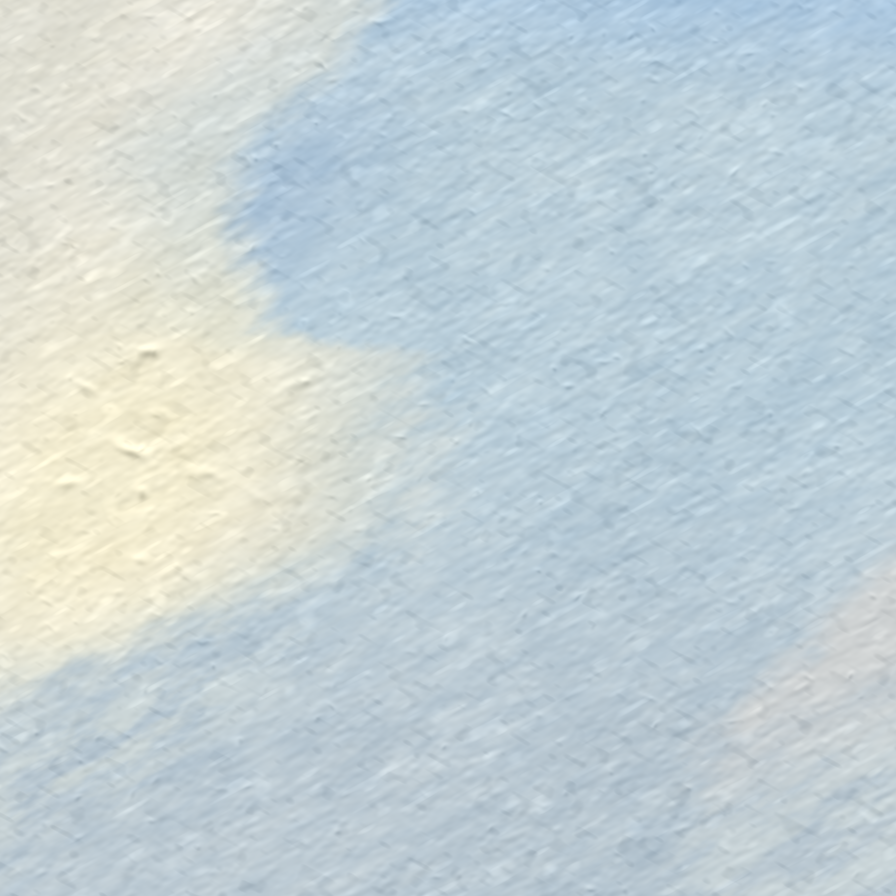
Give the GLSL for this texture, as a WebGL 2 fragment shader.

```glsl
#version 300 es
precision highp float;

uniform vec2 u_resolution;
out vec4 fragColor;

float hash(vec2 p) {
    vec3 q = fract(vec3(p.xyx) * 0.1031);
    q += dot(q, q.yzx + 33.33);
    return fract((q.x + q.y) * q.z);
}

float noise(vec2 p) {
    vec2 i = floor(p), f = fract(p);
    f = f * f * (3.0 - 2.0 * f);
    return mix(mix(hash(i), hash(i + vec2(1, 0)), f.x),
               mix(hash(i + vec2(0, 1)), hash(i + vec2(1, 1)), f.x), f.y);
}

// Coordinates along and across a stroke direction
vec2 turn(vec2 p, float angle) {
    float c = cos(angle), s = sin(angle);
    return vec2(c * p.x + s * p.y, c * p.y - s * p.x);
}

float fbm(vec2 p) {
    float sum = 0.0, weight = 0.5;
    for (int i = 0; i < 4; i++) {
        sum += weight * noise(p);
        p = turn(p, 0.25) * 2.03 + 17.0;
        weight *= 0.5;
    }
    return sum / 0.9375;
}

float softBlob(vec2 p, vec2 centre, vec2 radius, float angle) {
    vec2 q = turn(p - centre, angle) / radius;
    return exp(-dot(q, q));
}

// Paint thickness: bristle marks, canvas weave and fine grain
float paintHeight(vec2 p) {
    float bristle = noise(turn(p, 0.5) * vec2(36.0, 135.0) + 40.0);
    float weave = noise(turn(p, -0.65) * vec2(48.0, 130.0) + 90.0);
    float grain = noise(turn(p, 0.35) * vec2(95.0, 175.0) + 150.0);
    return 0.45 * bristle + 0.36 * weave + 0.36 * grain;
}

// Sparse short dashes along one direction
float dashes(vec2 p, float angle, vec2 frequency, float seed) {
    return smoothstep(0.68, 0.98, noise(turn(p, angle) * frequency + seed));
}

// Scattered paint ridges, lit above and shadowed below
float ridges(vec2 p, float cells, float amount, float seed) {
    vec2 g = p * cells, base = floor(g);
    g += 0.12 * (vec2(noise(g * 3.0), noise(g * 3.0 + 50.0)) - 0.5);
    float sum = 0.0;
    for (int y = -1; y <= 1; y++) {
        for (int x = -1; x <= 1; x++) {
            vec2 cell = base + vec2(x, y);
            vec2 key = cell + seed;
            vec2 centre = cell + vec2(hash(key + 3.1), hash(key + 7.7));
            float angle = mix(-0.7, 0.8, hash(key + 11.3));
            vec2 size = vec2(mix(0.15, 0.4, hash(key + 19.9)), 0.1);
            float present = step(hash(key + 29.3), amount);
            float lit = softBlob(g, centre + vec2(-0.03, 0.1), size * 1.2, angle);
            float shadow = softBlob(g, centre - vec2(0.0, 0.07), size * vec2(0.7, 1.0), angle);
            sum += present * (0.7 * lit - shadow) * hash(key + 37.1);
        }
    }
    return sum;
}

// Positive inside the left cloud, following its stepped outline
float cloudDepth(vec2 p) {
    float edge = -0.08 + 0.54 * smoothstep(0.14, 0.44, p.y)
               - 0.16 * smoothstep(0.59, 0.64, p.y)
               - 0.035 * smoothstep(0.66, 0.82, p.y)
               + 0.18 * smoothstep(0.80, 1.02, p.y);
    return edge - p.x;
}

vec3 skyColour(vec2 p, float drift, float mottle) {
    vec3 sky = mix(vec3(0.735, 0.79, 0.825), vec3(0.73, 0.81, 0.855), smoothstep(0.1, 0.6, p.y));
    sky = mix(sky, vec3(0.65, 0.77, 0.88), 0.75 * smoothstep(0.88, 1.04, p.y + 0.08 * (p.x - 0.6)));
    sky = mix(sky, vec3(0.665, 0.76, 0.845), 0.8 * softBlob(p, vec2(0.31, 0.78), vec2(0.17, 0.08), 0.9));
    return sky + (drift - 0.5) * vec3(0.05, 0.035, 0.02) + (mottle - 0.5) * vec3(0.09, 0.07, 0.045);
}

vec3 cloudColour(vec2 p, float depth, float drift, float mottle) {
    vec3 cloud = mix(vec3(0.82, 0.85, 0.84), vec3(0.89, 0.885, 0.84), smoothstep(0.05, 0.21, depth));
    float warmth = softBlob(p, vec2(0.12, 0.46), vec2(0.25, 0.17), 0.85);
    cloud = mix(cloud, vec3(0.955, 0.93, 0.82), min(1.0, 1.2 * warmth));
    return cloud + (drift - 0.5) * vec3(0.06, 0.05, 0.05) + (mottle - 0.5) * vec3(0.05, 0.055, 0.07);
}

void main() {
    vec2 p = gl_FragCoord.xy / u_resolution;
    float streak = fbm(turn(p, 0.5) * vec2(9.0, 34.0) + 5.0);
    float drift = fbm(turn(p, 0.55) * vec2(4.0, 9.0) + 60.0);
    float mottle = fbm(turn(p, 0.5) * vec2(24.0, 65.0) + 110.0);
    vec2 warped = p + 0.05 * (vec2(fbm(p * 12.0), fbm(p * 12.0 + 31.0)) - 0.5);

    // Sky and warm cloud, with a softer lower edge
    float depth = cloudDepth(warped);
    float softness = mix(0.085, 0.035, smoothstep(0.56, 0.66, p.y));
    float brushed = (streak - 0.5) * 1.1 + (mottle - 0.5) * 0.9;
    float cover = smoothstep(-softness, softness, depth + brushed * softness);
    vec3 colour = mix(skyColour(p, drift, mottle), cloudColour(p, depth, drift, mottle), cover);

    // Pale veils at the lower corners
    float rightEdge = warped.x - mix(0.77, 1.0, smoothstep(0.13, 0.45, warped.y)) - 0.2 * smoothstep(0.4, 0.5, p.y);
    float veil = smoothstep(-0.02, 0.06, rightEdge + brushed * 0.035);
    veil *= smoothstep(-0.1, 0.08, p.y - 0.13 - 0.4 * (p.x - 0.8) + brushed * 0.06);
    colour = mix(colour, vec3(0.825, 0.83, 0.825), 0.85 * veil);
    float haze = softBlob(p, vec2(0.1, 0.16), vec2(0.25, 0.06), 0.5)
               + 0.6 * softBlob(p, vec2(0.95, 0.07), vec2(0.3, 0.1), 0.4);
    colour = mix(colour, vec3(0.80, 0.84, 0.84), haze * smoothstep(0.2, 0.75, 0.5 + brushed));

    // Surface relief under light from the upper left
    float relief = paintHeight(p) - paintHeight(p + vec2(-0.0018, 0.0034));
    float rough = mix(0.8, 1.2, smoothstep(0.3, 0.7, fbm(p * 14.0 + 75.0)));
    float impasto = softBlob(p, vec2(0.19, 0.52), vec2(0.16, 0.12), 0.8);
    float shade = 0.115 * rough * relief + 0.03 * (streak - 0.5);
    shade += 0.045 * dashes(p, 0.5, vec2(38.0, 130.0), 300.0);
    shade -= 0.045 * dashes(p, -0.5, vec2(60.0, 125.0), 360.0);
    shade += 0.08 * rough * ridges(p, 40.0, 0.25, 10.0);
    shade += 0.3 * impasto * ridges(p, 20.0, 0.5, 80.0);
    colour += shade * vec3(1.0, 0.97, 0.92);

    fragColor = vec4(clamp(colour, 0.0, 1.0), 1.0);
}
```
